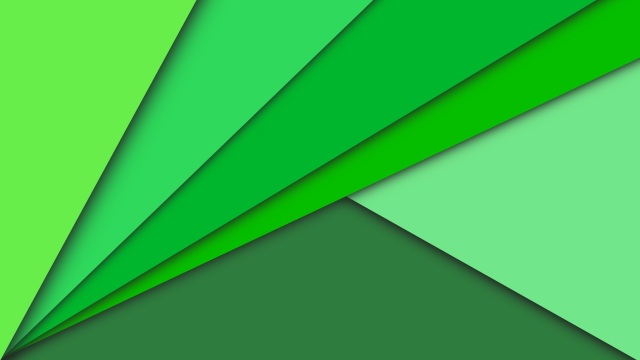
Write a Shadertoy shader that draws this background.

```glsl
// Fan of layered green paper sheets with soft shadows, spreading from the lower left corner.

const vec3 LIME   = vec3(0.408, 0.933, 0.290);
const vec3 MINT   = vec3(0.180, 0.851, 0.357);
const vec3 GREEN  = vec3(0.000, 0.714, 0.173);
const vec3 GRASS  = vec3(0.020, 0.745, 0.000);
const vec3 PALE   = vec3(0.447, 0.902, 0.541);
const vec3 FOREST = vec3(0.180, 0.490, 0.243);
const vec3 SHADOW = vec3(0.13, 0.17, 0.14);

// Signed distance to the line from a to b, positive on its right side.
float rightOfLine(vec2 p, vec2 a, vec2 b) {
    vec2 dir = normalize(b - a);
    return dot(p - a, vec2(dir.y, -dir.x));
}

// Lays a sheet over the colour below; its shadow falls where dist > 0.
vec3 laySheet(vec3 below, vec3 sheet, float dist, float blur, float strength, float pixel) {
    float outside = max(dist, 0.0) / blur;
    float shade = strength * exp(-outside - 0.6 * outside * outside);
    vec3 shaded = mix(below, SHADOW, shade);
    float cover = 1.0 - smoothstep(-0.7 * pixel, 0.7 * pixel, dist);
    return mix(shaded, sheet, cover);
}

void mainImage(out vec4 fragColor, in vec2 fragCoord) {
    // Canvas units: height is 1, and x is scaled to a 16:9 frame.
    vec2 p = fragCoord / iResolution.xy * vec2(16.0 / 9.0, 1.0);
    float pixel = 1.0 / iResolution.y;
    vec2 apex = vec2(0.003, 0.003);

    // Pale sheet on the dark base
    float paleEdge = rightOfLine(p, vec2(0.968, 0.451), vec2(1.769, 0.0));
    vec3 color = laySheet(FOREST, PALE, paleEdge, 0.025, 0.90, pixel);

    // Fan sheets, from the lowest to the topmost
    float grassEdge = rightOfLine(p, apex, vec2(1.778, 0.840));
    float greenEdge = rightOfLine(p, apex, vec2(1.657, 1.0));
    float mintEdge  = rightOfLine(p, apex, vec2(1.037, 1.0));
    float limeEdge  = rightOfLine(p, apex, vec2(0.546, 1.0));
    color = laySheet(color, GRASS, grassEdge, 0.023, 0.75, pixel);
    color = laySheet(color, GREEN, greenEdge, 0.025, 0.75, pixel);
    color = laySheet(color, MINT, mintEdge, 0.018, 0.70, pixel);
    color = laySheet(color, LIME, limeEdge, 0.040, 0.80, pixel);

    fragColor = vec4(color, 1.0);
}
```
